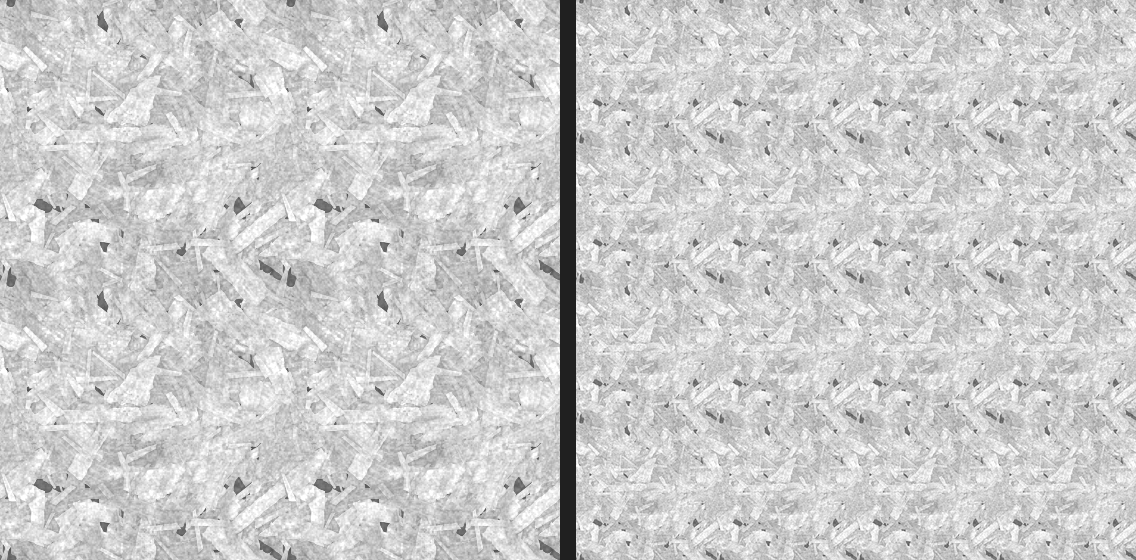
Left: one tile. Right: repeated 2 by 2.
This texture is drawn by a three.js fragment shader. Its source:

```glsl
varying vec2 vUv;

float hash(vec2 p) {
  vec3 a = fract(p.xyx * vec3(0.1031, 0.1030, 0.0973));
  a += dot(a, a.yzx + 33.33);
  return fract((a.x + a.y) * a.z);
}

vec4 hash4(vec2 p) {
  vec4 a = fract(p.xyxy * vec4(0.1031, 0.1030, 0.0973, 0.1099));
  a += dot(a, a.wzxy + 33.33);
  return fract((a.xxyz + a.yzzw) * a.zywx);
}

// Value noise that wraps after a whole number of cells
float noise(vec2 p, float period) {
  vec2 f = fract(p);
  vec2 a = mod(floor(p), period);
  vec2 b = mod(floor(p) + 1.0, period);
  f = f * f * (3.0 - 2.0 * f);
  return mix(mix(hash(a), hash(vec2(b.x, a.y)), f.x),
             mix(hash(vec2(a.x, b.y)), hash(b), f.x), f.y);
}

// Lays one layer of randomly turned wood strands over the tone below
float layStrands(float tone, vec2 p, float cells, float layer, vec2 minHalf, vec2 maxHalf) {
  vec2 home = floor(p * cells);
  for (int y = -1; y <= 1; y++) {
    for (int x = -1; x <= 1; x++) {
      vec2 cell = home + vec2(float(x), float(y));
      vec2 id = mod(cell, cells) + layer * vec2(31.0, 17.0);
      vec4 pose = hash4(id);
      vec4 form = hash4(id + 401.0);
      vec2 d = p - (cell + pose.xy) / cells;
      if (dot(d, d) * cells * cells > 1.0) continue;

      float angle = pose.z * 6.2832;
      float c = cos(angle), s = sin(angle);
      vec2 q = vec2(c * d.x + s * d.y, c * d.y - s * d.x);
      vec2 halfSize = mix(minHalf, maxHalf, form.xy);

      // Tapered sides, slanted ends and a slightly torn outline
      float taper = 1.0 + (form.z - 0.5) * q.x / halfSize.x;
      float torn = (noise(q * 55.0 + id * 3.0, 512.0) - 0.5) * 0.3 * halfSize.y;
      float side = abs(q.y) - halfSize.y * taper + torn;
      float ends = abs(q.x + q.y * (form.w - 0.5) * 1.4) - halfSize.x + torn;
      float edge = max(side, ends);
      if (edge > 0.012) continue;

      // Grain runs along the strand
      float grain = noise(q * vec2(14.0, 170.0) + id * 7.0, 512.0) - 0.5;
      float band = noise(q * vec2(9.0, 45.0) + id * 5.0, 512.0) - 0.5;
      float shade = mix(0.73, 0.93, pose.w) + grain * 0.09 + band * 0.07;

      tone *= 1.0 - 0.07 * smoothstep(0.012, 0.0, edge);
      tone = mix(tone, shade, smoothstep(0.002, -0.002, edge));
    }
  }
  return tone;
}

void main() {
  vec2 p = vUv * 2.0;

  // Dark gaps under the strands
  float tone = 0.41 + 0.08 * noise(p * 60.0, 60.0);

  // Wide strands, with thin splinters after every fourth layer
  for (int i = 0; i < 10; i++) {
    float layer = float(i) + 1.0;
    if (i == 4 || i == 9) {
      tone = layStrands(tone, p, 9.0, layer, vec2(0.03, 0.004), vec2(0.075, 0.013));
    } else {
      tone = layStrands(tone, p, 5.0, layer, vec2(0.07, 0.02), vec2(0.14, 0.05));
    }
  }

  // Broad fading, blotches and fine speckle
  float wood = smoothstep(0.45, 0.65, tone);
  float fade = noise(p * 4.0, 4.0) - 0.5;
  float blotch = noise(p * 22.0, 22.0) + noise(p * 47.0, 47.0) - 1.0;
  float speckle = noise(p * 110.0, 110.0) + noise(p * 190.0, 190.0) - 1.0;
  tone += wood * (fade * 0.08 + blotch * 0.06) + speckle * mix(0.07, 0.12, wood);

  // Pale scuffs and small dark pits
  float scuff = noise(p * 85.0, 85.0) * (0.5 + noise(p * 13.0, 13.0));
  tone += wood * 0.10 * smoothstep(0.7, 1.1, scuff);
  float pit = noise(p * 130.0 + 7.0, 130.0) * noise(p * 17.0 + 3.0, 17.0);
  tone -= wood * 0.10 * smoothstep(0.55, 0.8, pit);

  gl_FragColor = vec4(vec3(clamp(tone, 0.0, 1.0)), 1.0);
}
```
